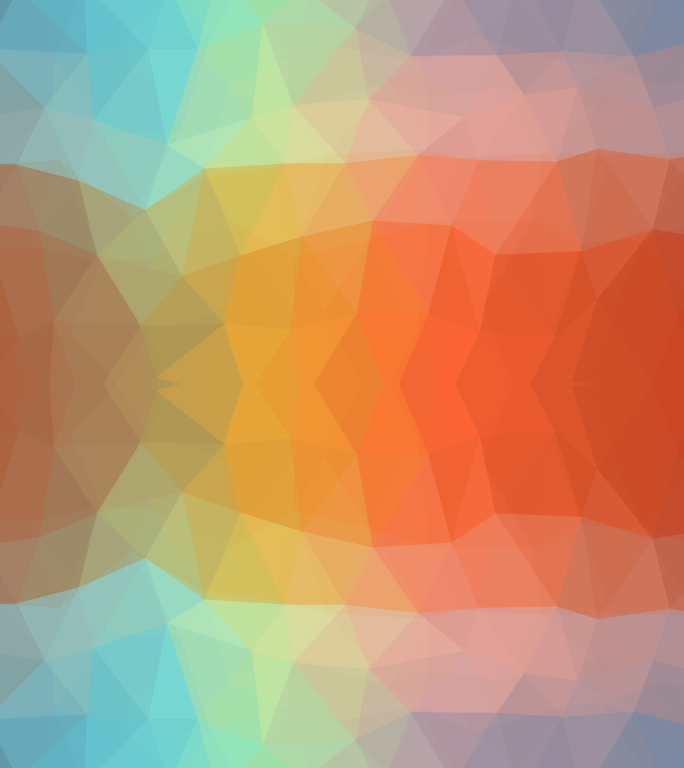
Give the GLSL for this background, as a WebGL 2 fragment shader.

```glsl
#version 300 es
precision highp float;

uniform vec2 u_resolution;
out vec4 outColor;

// Mesh layout: x spans 0..1, height v is 0 on the mirror axis and 1 at the rim
const float COLUMNS = 10.0;
const int ROWS = 6;
const float SEAM_ROW = 3.0;
const float ROW_BELOW = 0.2;
const float ROW_ABOVE = 0.16;
const float STAGGER = 0.5;
const vec2 JITTER = vec2(0.62, 0.11);
const float SHADE_RANGE = 0.06;
const float VEIL = 0.2;

// Seam between the warm core and the pale rim
const float SEAM_HEIGHT = 0.567;
const float SEAM_TILT = 0.04;
const float DIP_DEPTH = 0.14;
const float DIP_X = 0.21;
const float DIP_WIDTH = 0.07;

// Colour ramps from left to right, from the rim to the axis
const int STOPS = 9;
const vec3 RIM[STOPS] = vec3[STOPS](
  vec3(.40, .60, .68), vec3(.37, .73, .78), vec3(.44, .83, .82),
  vec3(.62, .90, .67), vec3(.71, .77, .63), vec3(.70, .61, .65),
  vec3(.60, .56, .63), vec3(.58, .55, .61), vec3(.43, .52, .63));
const vec3 PALE[STOPS] = vec3[STOPS](
  vec3(.56, .67, .66), vec3(.57, .75, .72), vec3(.60, .86, .77),
  vec3(.78, .92, .62), vec3(.86, .79, .60), vec3(.90, .65, .61),
  vec3(.86, .61, .57), vec3(.77, .58, .57), vec3(.68, .55, .57));
const vec3 BAND[STOPS] = vec3[STOPS](
  vec3(.63, .48, .39), vec3(.62, .60, .45), vec3(.69, .73, .48),
  vec3(.87, .78, .36), vec3(.90, .70, .42), vec3(.94, .54, .43),
  vec3(.90, .50, .38), vec3(.82, .47, .36), vec3(.76, .43, .35));
const vec3 CORE[STOPS] = vec3[STOPS](
  vec3(.68, .38, .24), vec3(.64, .47, .33), vec3(.69, .60, .34),
  vec3(.89, .64, .21), vec3(.94, .54, .19), vec3(.98, .40, .20),
  vec3(.91, .35, .18), vec3(.84, .32, .16), vec3(.78, .27, .14));

float hash(vec2 p) {
  vec3 q = fract(p.xyx * vec3(0.1031, 0.1030, 0.0973) + 0.37);
  q += dot(q, q.yzx + 33.33);
  return fract((q.x + q.y) * q.z);
}

vec3 ramp(vec3 stops[STOPS], float x) {
  float t = clamp(x, 0.0, 1.0) * float(STOPS - 1);
  int i = min(int(t), STOPS - 2);
  return mix(stops[i], stops[i + 1], t - float(i));
}

float dip(float x) {
  float d = (x - DIP_X) / DIP_WIDTH;
  return DIP_DEPTH * exp(-d * d);
}

// Colour of the smooth field, keyed to the height above the seam
vec3 field(vec2 p) {
  float s = p.y - SEAM_HEIGHT - SEAM_TILT * p.x + dip(p.x);
  vec3 warm = mix(ramp(CORE, p.x), ramp(BAND, p.x), smoothstep(-0.38, -0.05, s));
  vec3 cool = mix(ramp(PALE, p.x), ramp(RIM, p.x), smoothstep(0.1, 0.39, s));
  return mix(warm, cool, smoothstep(-0.05, 0.05, s));
}

// Jittered lattice point; even rows are staggered, all bend with the seam
vec2 vertex(vec2 id, float seed) {
  vec2 key = id + seed;
  vec2 wobble = vec2(hash(key), hash(key + 57.3)) - 0.5;
  float shift = STAGGER * mod(id.y + 1.0, 2.0);
  float x = (id.x + shift + wobble.x * JITTER.x) / COLUMNS;
  float row = id.y - SEAM_ROW;
  float bend = max(0.0, 1.0 - abs(row) * 0.5);
  float v = SEAM_HEIGHT + row * (row < 0.0 ? ROW_BELOW : ROW_ABOVE)
          + (SEAM_TILT * x - dip(x)) * bend;
  return vec2(x, v + wobble.y * JITTER.y * (row == 0.0 ? 0.4 : 1.0));
}

float edgeDistance(vec2 p, vec2 a, vec2 b) {
  vec2 e = b - a;
  return dot(p - a, vec2(e.y, -e.x)) / length(e);
}

// Adds one facet, weighted by its smooth coverage
void addFacet(inout vec4 sum, vec2 p, vec2 a, vec2 b, vec2 c, vec2 scale, float key) {
  vec2 q = p * scale, A = a * scale, B = b * scale, C = c * scale;
  float d = max(edgeDistance(q, A, B), max(edgeDistance(q, B, C), edgeDistance(q, C, A)));
  float pixel = 0.7 / u_resolution.y;
  float cover = 1.0 - smoothstep(-pixel, pixel, d);
  if (cover <= 0.0) return;
  float shade = 1.0 + (hash(vec2(key, key * 1.7)) - 0.5) * SHADE_RANGE;
  sum += vec4(field((a + b + c) / 3.0) * shade, 1.0) * cover;
}

vec3 mesh(vec2 p, vec2 scale, float seed) {
  vec4 sum = vec4(0.0);
  float column = floor(p.x * COLUMNS);
  for (int i = -2; i <= 1; i++) {
    for (int j = 0; j < ROWS; j++) {
      vec2 id = vec2(column + float(i), float(j));
      vec2 a = vertex(id, seed), b = vertex(id + vec2(1, 0), seed);
      vec2 c = vertex(id + 1.0, seed), d = vertex(id + vec2(0, 1), seed);
      float key = hash(id + seed + 19.1) * 91.0;
      // Split each cell along its shorter diagonal
      bool even = j % 2 == 0;
      addFacet(sum, p, a, b, even ? c : d, scale, key);
      addFacet(sum, p, even ? a : b, c, d, scale, key + 5.0);
    }
  }
  return sum.w > 0.0 ? sum.rgb / sum.w : field(p);
}

void main() {
  vec2 uv = gl_FragCoord.xy / u_resolution;
  vec2 p = vec2(uv.x, abs(uv.y * 2.0 - 1.0));
  vec2 scale = vec2(u_resolution.x / u_resolution.y, 0.5);
  // Main facets under a faint veil of a second mesh
  vec3 color = mix(mesh(p, scale, 11.0), mesh(p, scale, 43.0), VEIL);
  outColor = vec4(color, 1.0);
}
```
